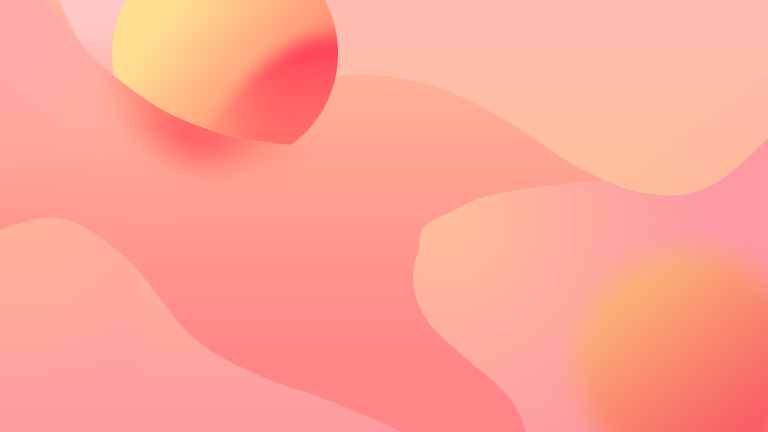
Give the GLSL for this background, as a Shadertoy shader.

```glsl
// Soft coral waves with a glossy sphere, its blurred shadow and a glowing disc.

// Wave outlines: evenly spaced knots, the first and last only set end slopes.
const float[10] GLASS_EDGE = float[10](1.347, 1.104, .903, .815, .75, .708, .681, .667, .662, .662);
const float[10] PEACH_EDGE = float[10](.824, .824, .824, .789, .713, .616, .555, .5625, .68, .86);
const float[10] HILL_EDGE = float[10](.398, .468, .493, .398, .222, .134, .081, .019, -.053, -.134);
const float[10] BAY_EDGE = float[10](3.01, 1.40, 1.023, .968, .958, .995, 1.083, 1.176, 1.218, 1.23);

const vec2 SPHERE_CENTER = vec2(.521, .877);
const float SPHERE_RADIUS = .2615;
const float SHADOW_BLUR = .065;
const vec2 DISC_CENTER = vec2(1.597, .155);
const float DISC_RADIUS = .26;
const float DISC_BLUR = .065;

const vec3 CORAL = vec3(1., .52, .53);
const vec3 APRICOT = vec3(1., .69, .59);
const vec3 ROSE = vec3(1., .67, .66);
const vec3 PINK = vec3(.99, .60, .635);
const vec3 PEACH = vec3(1., .745, .61);
const vec3 PALE = vec3(1., .74, .695);
const vec3 GLASS = vec3(1., .78, .78);
const vec3 YELLOW = vec3(1., .87, .57);
const vec3 ORANGE = vec3(.98, .69, .46);
const vec3 RED = vec3(1., .27, .35);

// Catmull-Rom curve through the knots, t measured in knot spacings.
float spline(float[10] k, float t) {
    t = clamp(t, 0., 6.9999);
    int i = int(t);
    float f = fract(t);
    float a = k[i], b = k[i + 1], c = k[i + 2], d = k[i + 3];
    return b + .5 * f * (c - a + f * (2. * a - 5. * b + 4. * c - d + f * (3. * (b - c) + d - a)));
}

// Antialiased coverage of the region where d is positive.
float cover(float d) {
    return clamp(d / max(fwidth(d), 1e-5) + .5, 0., 1.);
}

// Coverage of a blurred disc from its signed distance.
float softDisc(float d, float blur) {
    return 1. - smoothstep(-blur, blur, d);
}

vec3 backdrop(vec2 p) {
    vec3 col = mix(CORAL, APRICOT, clamp((p.y - .15) / .67, 0., 1.));
    float left = 1. - smoothstep(0., .6, p.x);
    col = mix(col, ROSE, left * smoothstep(.45, .9, p.y));
    // faint diagonal fold
    float fold = cover(.838 - .92 * p.x - p.y);
    return mix(col, CORAL, .1 * fold * (1. - smoothstep(.05, .32, p.x)));
}

vec3 sphereColor(vec2 q) {
    vec3 col = mix(YELLOW, vec3(1., .53, .45), clamp(.45 + dot(q, vec2(.6, -.5)), 0., 1.));
    // curved red band, sharp above and fading below
    float depth = .15 - .6 * (1. - q.x) * (1. - q.x) - q.y;
    float band = smoothstep(-.16, .14, depth) * exp(-1.3 * max(depth - .1, 0.));
    return mix(col, RED, band * smoothstep(-.35, .75, q.x));
}

void mainImage(out vec4 fragColor, in vec2 fragCoord) {
    vec2 p = fragCoord / iResolution.y;
    vec3 col = backdrop(p);

    float glass = cover(p.y - spline(GLASS_EDGE, (p.x - .0926) / .0926));
    float peach = cover(p.y - spline(PEACH_EDGE, (p.x - .7407) / .1481));
    float hill = cover(spline(HILL_EDGE, p.x / .1481) - p.y);
    float bay = cover(p.x - spline(BAY_EDGE, (.5833 - p.y) / .0833));
    float sphereDist = length(p - SPHERE_CENTER) - SPHERE_RADIUS;

    // blurred shadow and thin sliver beneath the glass edge
    float sliver = cover(p.x + p.y - 1.093) * (1. - smoothstep(.15, .28, p.x));
    col = mix(col, vec3(1., .71, .62), .7 * sliver);
    vec2 toGlow = p - vec2(.44, .665);
    vec3 shadow = mix(vec3(1., .6, .5), vec3(1., .39, .4), exp(-dot(toGlow, toGlow) / .02));
    col = mix(col, shadow, softDisc(sphereDist, SHADOW_BLUR) * (1. - glass));

    // lower left hill with a faint inner lobe
    vec3 hillColor = mix(PINK, vec3(1., .69, .60), smoothstep(-.1, .48, p.y));
    float lobe = cover(.799 - length(p - vec2(-.47, .248)));
    hillColor = mix(hillColor, PINK, .2 * lobe * smoothstep(0., .2, p.y) * smoothstep(.1, .3, p.x));
    col = mix(col, hillColor, hill);

    // right bay, peach at its bend and pink away from it
    float bayFade = clamp(length(p - vec2(1.03, .49)) / .6, 0., 1.);
    col = mix(col, mix(PEACH, PINK, bayFade), bay);

    // glowing disc in the lower right
    vec2 q = (p - DISC_CENTER) / DISC_RADIUS;
    float heat = clamp(.45 + dot(q, vec2(.33, -.42)), 0., 1.);
    float disc = softDisc(DISC_RADIUS * (length(q) - 1.), DISC_BLUR);
    col = mix(col, mix(ORANGE, vec3(.97, .32, .39), heat), disc);

    // pale upper layers on either side of the sphere
    vec3 peachColor = mix(PEACH, PALE, smoothstep(.55, 1., p.y));
    float slant = cover(p.x * .7 - p.y - .418);
    peachColor = mix(peachColor, PINK, .12 * slant * smoothstep(1.35, 1.75, p.x));
    float rightSide = step(SPHERE_CENTER.x, p.x);
    col = mix(col, peachColor, peach * rightSide);
    vec3 glassColor = mix(vec3(1., .71, .65), GLASS, smoothstep(.8, .97, p.y));
    col = mix(col, glassColor, glass * (1. - rightSide));

    // sphere, cut by the glass edge
    vec3 ball = sphereColor((p - SPHERE_CENTER) / SPHERE_RADIUS);
    col = mix(col, ball, cover(-sphereDist) * glass);

    fragColor = vec4(col, 1.);
}
```
